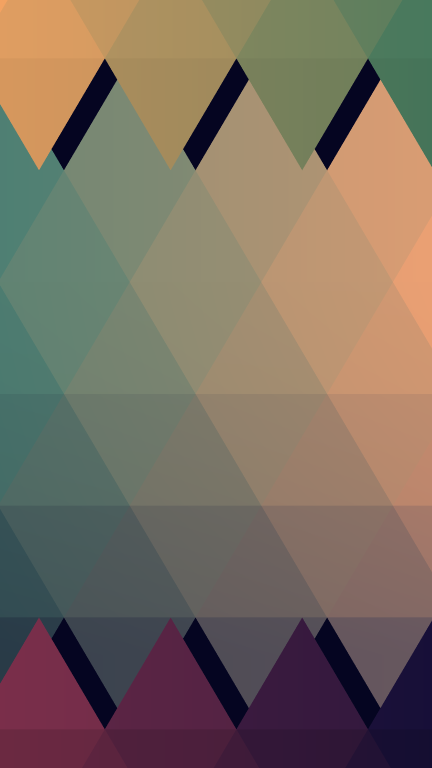
Write a Shadertoy shader that draws this background.

```glsl
// Layered triangle mosaic: a teal-to-peach field between two shifted, shadowed borders.

// Layout, in units of the canvas width
const float ASPECT = 16.0 / 9.0;
const vec2 CELL = vec2(0.3046, 0.2588);          // triangle side and row height
const vec2 FIELD_ORIGIN = vec2(0.148, 0.866);
const vec2 BORDER_ORIGIN = vec2(0.0903, 0.866);
const vec2 FIELD_SPAN = vec2(0.0, 0.912);        // left and right colour stops
const vec2 BORDER_SPAN = vec2(0.09, 1.005);
const vec2 DUSK_SPAN = vec2(1.083, 0.262);       // heights where dusk starts and ends
const float DUSK_CURVE = 1.4;
const float INNER_GRADIENT = 0.2;                // gradient left inside a triangle
const int SAMPLES = 3;                           // antialiasing grid per axis

// Palette
const vec3 SHADOW = vec3(0.02, 0.02, 0.13);
const vec3 TEAL = vec3(0.31, 0.50, 0.45);
const vec3 PEACH = vec3(0.84, 0.61, 0.45);
const vec3 SLATE = vec3(0.16, 0.23, 0.28);
const vec3 MAUVE = vec3(0.40, 0.34, 0.37);
const vec3 AMBER = vec3(0.83, 0.59, 0.365);
const vec3 GREEN = vec3(0.27, 0.455, 0.35);
const vec3 WINE = vec3(0.47, 0.18, 0.29);
const vec3 INDIGO = vec3(0.09, 0.06, 0.22);
const float TOP_ROW_LIGHT = 1.04;
const float BOTTOM_ROW_LIGHT = 0.88;

struct Triangle {
    vec2 center;
    float row;
    bool up;
};

// Finds the lattice triangle that holds p
Triangle findTriangle(vec2 p, vec2 origin) {
    vec2 q = (p - origin) / CELL;
    float row = floor(q.y);
    float shift = 0.5 * mod(row, 2.0);
    float x = q.x - shift;
    bool up = abs(2.0 * fract(x) - 1.0) < 1.0 - fract(q.y);
    float middle = up ? floor(x) + 0.5 : floor(x + 0.5);
    vec2 center = vec2(middle + shift, row + (up ? 1.0 : 2.0) / 3.0);
    return Triangle(origin + center * CELL, row, up);
}

// Teeth of the border rows point towards the field
bool isTooth(Triangle t) {
    return (t.row == 2.0 && !t.up) || (t.row == -3.0 && t.up);
}

float ramp(vec2 span, float v) {
    return (v - span.x) / (span.y - span.x);
}

vec3 fieldColor(vec2 p) {
    float across = ramp(FIELD_SPAN, p.x);
    float dusk = pow(clamp(ramp(DUSK_SPAN, p.y), 0.0, 1.0), DUSK_CURVE);
    return mix(mix(TEAL, PEACH, across), mix(SLATE, MAUVE, across), dusk);
}

vec3 borderColor(vec2 p, float row) {
    float across = ramp(BORDER_SPAN, p.x);
    if (row > 0.0) return mix(AMBER, GREEN, across) * (row > 2.0 ? TOP_ROW_LIGHT : 1.0);
    return mix(WINE, INDIGO, across) * (row < -3.0 ? BOTTOM_ROW_LIGHT : 1.0);
}

vec3 mosaic(vec2 p) {
    // Borders lie over the field
    Triangle border = findTriangle(p, BORDER_ORIGIN);
    if (border.row > 2.0 || border.row < -3.0 || isTooth(border))
        return borderColor(mix(border.center, p, INNER_GRADIENT), border.row);

    // Gaps between field triangles show the shadow
    Triangle field = findTriangle(p, FIELD_ORIGIN);
    if (isTooth(field)) return SHADOW;
    return fieldColor(mix(field.center, p, INNER_GRADIENT));
}

void mainImage(out vec4 fragColor, in vec2 fragCoord) {
    vec3 color = vec3(0.0);
    for (int j = 0; j < SAMPLES; j++) {
        for (int i = 0; i < SAMPLES; i++) {
            vec2 offset = (vec2(i, j) + 0.5) / float(SAMPLES) - 0.5;
            vec2 p = (fragCoord + offset) / iResolution.xy * vec2(1.0, ASPECT);
            color += mosaic(p);
        }
    }
    fragColor = vec4(color / float(SAMPLES * SAMPLES), 1.0);
}
```
